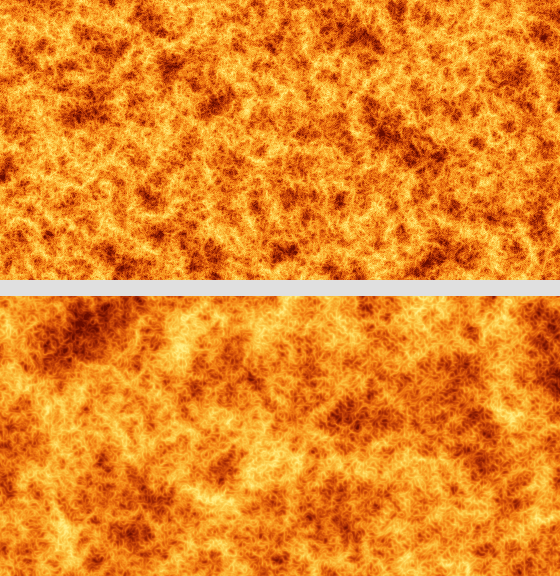
Top, the full canvas; bottom, a detail of the centre.
A Shadertoy shader for this texture:

```glsl
// Fiery, grainy surface: dark embers scattered in a web of bright creases.
// Folded gradient noise is summed over rotated octaves, scaled to unit
// spread, and then coloured by a ramp from dark red to pale yellow.

const int   OCTAVES    = 6;
const float BASE_SCALE = 5.2;     // coarsest cells per canvas height
const float LACUNARITY = 2.04;    // frequency step between octaves
const float GAIN       = 0.85;    // amplitude step between octaves
const float FOLD_MEAN  = 0.168;   // mean of folded noise
const float FOLD_DEV   = 0.137;   // standard deviation of folded noise
const float TURN       = 0.65;    // rotation between octaves, radians
const vec2  SHIFT      = vec2(17.3, 41.9);

const vec3 SOOT   = vec3(0.42, 0.05, 0.00);
const vec3 EMBER  = vec3(0.67, 0.18, 0.02);
const vec3 RUST   = vec3(0.85, 0.34, 0.04);
const vec3 ORANGE = vec3(0.94, 0.48, 0.07);
const vec3 AMBER  = vec3(0.97, 0.60, 0.13);
const vec3 GOLD   = vec3(0.98, 0.71, 0.21);
const vec3 YELLOW = vec3(0.99, 0.82, 0.33);
const vec3 PALE   = vec3(1.00, 0.92, 0.50);

float hash(vec2 p) {
    return fract(sin(dot(p, vec2(127.1, 311.7))) * 43758.5453);
}

// Contribution of one lattice corner: random unit gradient dot offset
float corner(vec2 cell, vec2 offset) {
    float angle = 6.28319 * hash(cell);
    return dot(vec2(cos(angle), sin(angle)), offset);
}

float gradientNoise(vec2 p) {
    vec2 i = floor(p), f = fract(p);
    vec2 u = f * f * f * (f * (f * 6.0 - 15.0) + 10.0);
    vec2 e = vec2(1.0, 0.0);
    float low  = mix(corner(i, f), corner(i + e.xy, f - e.xy), u.x);
    float high = mix(corner(i + e.yx, f - e.yx), corner(i + e.xx, f - e.xx), u.x);
    return mix(low, high, u.y);
}

// Folded noise with zero mean and unit deviation; creases are hot
float heat(vec2 p) {
    mat2 turn = mat2(cos(TURN), sin(TURN), -sin(TURN), cos(TURN));
    float sum = 0.0, variance = 0.0, amplitude = 1.0;
    p = turn * p * BASE_SCALE + SHIFT;
    for (int i = 0; i < OCTAVES; i++) {
        sum += amplitude * (FOLD_MEAN - abs(gradientNoise(p)));
        variance += amplitude * amplitude;
        amplitude *= GAIN;
        p = turn * p * LACUNARITY + SHIFT;
    }
    return sum / (FOLD_DEV * sqrt(variance));
}

float ramp(float start, float end, float x) {
    return clamp((x - start) / (end - start), 0.0, 1.0);
}

// Colour stops placed in standard deviations of heat
vec3 fireColor(float h) {
    vec3 color = mix(SOOT, EMBER, ramp(-2.90, -1.84, h));
    color = mix(color, RUST,   ramp(-1.84, -0.99, h));
    color = mix(color, ORANGE, ramp(-0.99, -0.37, h));
    color = mix(color, AMBER,  ramp(-0.37,  0.18, h));
    color = mix(color, GOLD,   ramp( 0.18,  0.77, h));
    color = mix(color, YELLOW, ramp( 0.77,  1.44, h));
    return mix(color, PALE,    ramp( 1.44,  2.10, h));
}

void mainImage(out vec4 fragColor, in vec2 fragCoord) {
    vec2 p = fragCoord / iResolution.y;
    fragColor = vec4(fireColor(heat(p)), 1.0);
}
```
